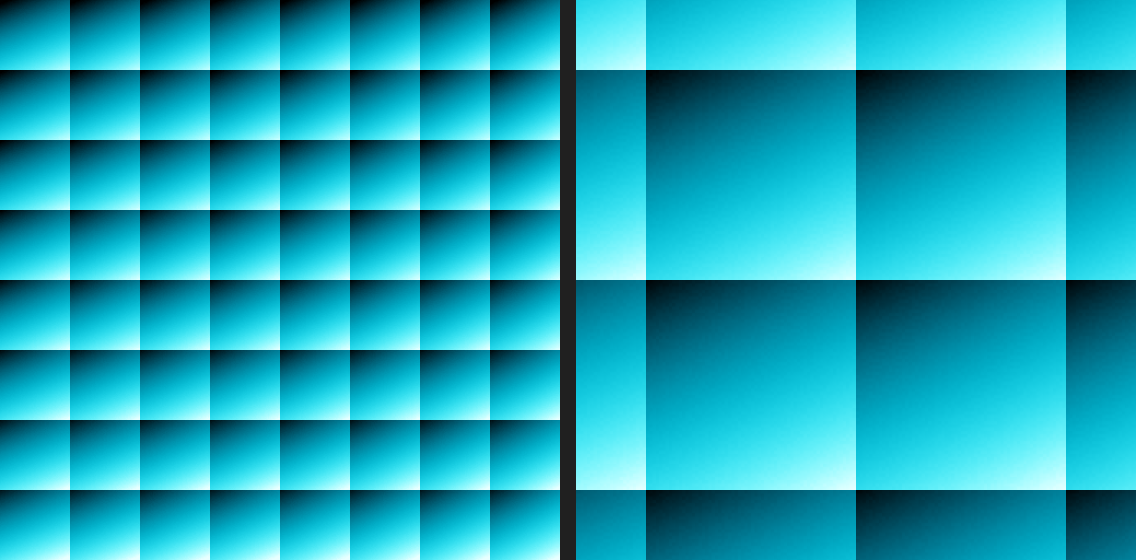
Left: the whole. Right: its middle third, enlarged.
Write a Shadertoy shader that draws this pattern.

```glsl
// Eight by eight grid of square tiles, each a slanted gradient from black through teal to pale cyan.

float hash(vec2 p) {
    return fract(sin(dot(p, vec2(127.1, 311.7))) * 43758.5453);
}

// Black at 0, teal in the middle, pale cyan at 1
vec3 cyanRamp(float t) {
    t = clamp(t, 0.0, 1.0);
    float glow = max(t - 0.43, 0.0);
    return vec3(2.8 * glow * glow, 1.0 - pow(1.0 - t, 1.7), 1.0 - pow(1.0 - t, 2.25));
}

vec3 tiles(vec2 uv) {
    vec2 cell = floor(uv * 8.0);
    vec2 local = fract(uv * 8.0);

    // The slant steepens slightly to the right
    float slant = mix(0.29, 0.34, cell.x / 7.0);
    float shade = mix(1.0 - local.y, local.x, slant);

    // Lower rows are lighter
    shade += mix(0.04, -0.04, cell.y / 7.0);

    // Faint grain
    shade += 0.012 * (hash(floor(uv * 512.0)) - 0.5);
    return cyanRamp(shade);
}

void mainImage(out vec4 fragColor, in vec2 fragCoord) {
    // Average four samples to smooth the tile edges
    vec3 color = vec3(0.0);
    for (int i = 0; i < 4; i++) {
        vec2 offset = vec2(i % 2, i / 2) * 0.5 - 0.25;
        color += 0.25 * tiles((fragCoord + offset) / iResolution.xy);
    }
    fragColor = vec4(color, 1.0);
}
```
